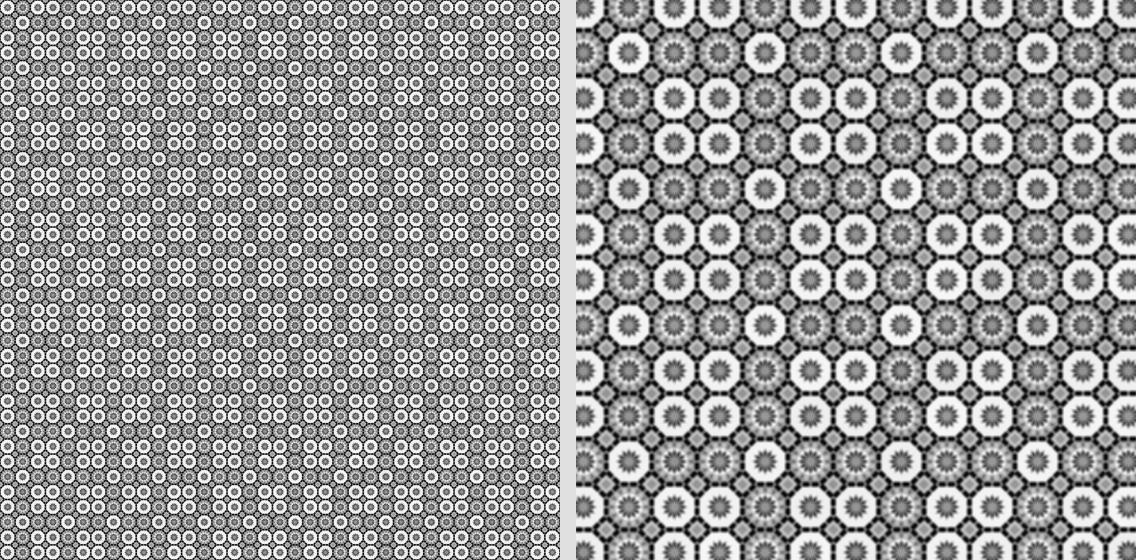
Left: the whole. Right: its middle third, enlarged.
A three.js fragment shader for this pattern:

```glsl
#define CELLS 37.0
#define SOFT 0.00195
#define PETALS 12.0
#define WEAR 0.03
#define WHITE 0.95
#define LIGHT 0.76
#define GREY 0.58
#define DARK 0.22
#define BLACK 0.03

varying vec2 vUv;

const float TAU = 6.2831853;
const int TAPS = 4;

float hash(vec2 p) {
  return fract(sin(dot(p, vec2(12.9898, 78.233))) * 43758.5453);
}

// Coverage of a signed distance, in cell units
float cover(float d) {
  float edge = 0.25 * SOFT * CELLS;
  return 1.0 - smoothstep(-edge, edge, d);
}

// Fold the plane into one of n equal sectors, centred on the x axis
vec2 foldSector(vec2 p, float n, float turn) {
  float sector = TAU / n;
  float a = mod(atan(p.y, p.x) + turn * sector + 0.5 * sector, sector) - 0.5 * sector;
  return length(p) * vec2(cos(a), sin(a));
}

// Pointed petal between two radii
float kite(vec2 q, float inner, float shoulder, float outer, float halfWidth) {
  float rise = (q.x - inner) / (shoulder - inner);
  float fall = (outer - q.x) / (outer - shoulder);
  return abs(q.y) - halfWidth * min(rise, fall);
}

float roundedBox(vec2 p, vec2 size, float radius) {
  vec2 d = abs(p) - size + radius;
  return length(max(d, 0.0)) + min(max(d.x, d.y), 0.0) - radius;
}

// Every third row and column swaps plain rosettes for patterned ones
float isPlain(vec2 id) {
  float column = step(abs(mod(id.x, 3.0) - 1.0), 0.5);
  float row = step(abs(mod(id.y, 3.0) - 2.0), 0.5);
  return 1.0 - abs(column - row);
}

float rosette(vec2 uv) {
  vec2 id = floor(uv * CELLS);
  vec2 p = fract(uv * CELLS) - 0.5;
  float r = length(p);
  float plain = isPlain(id);
  vec2 side = foldSector(p, 8.0, 0.0);
  vec2 petal = foldSector(p, PETALS, 0.0);
  vec2 gap = foldSector(p, PETALS, 0.5);

  // Corner diamonds and the ground between the rosettes
  vec2 corner = 0.5 - abs(p);
  float diamond = corner.x + corner.y;
  float tone = mix(GREY, LIGHT, cover(abs(diamond - 0.16) - 0.045));

  // Broad ring, white or filled with grey kites
  float ring = mix(GREY + 0.04, WHITE, plain);
  tone = mix(tone, ring, cover(side.x - 0.445));
  float outerKite = cover(kite(gap, 0.28, 0.36, 0.44, 0.055));
  tone = mix(tone, LIGHT, outerKite * (1.0 - plain));
  float innerKite = cover(kite(petal, 0.31, 0.38, 0.45, 0.035));
  tone = mix(tone, 0.5 * (GREY + DARK), innerKite * (1.0 - plain));

  // Inner flower
  tone = mix(tone, WHITE, cover(r - 0.30));
  tone = mix(tone, LIGHT, cover(r - 0.23));
  tone = mix(tone, DARK, cover(kite(petal, 0.06, 0.18, 0.28, 0.039)));
  tone = mix(tone, GREY, cover(r - 0.06));

  // Black beads, two on each side of the octagon
  vec2 bead = vec2(side.x - 0.5, abs(side.y) - 0.1);
  tone = mix(tone, BLACK, cover(roundedBox(bead, vec2(0.052, 0.078), 0.035)));

  return tone + WEAR * (hash(id) - 0.5);
}

void main() {
  // Average a small grid of taps to keep the fine work smooth
  float sum = 0.0;
  for (int i = 0; i < TAPS; i++) {
    for (int j = 0; j < TAPS; j++) {
      vec2 offset = (vec2(float(i), float(j)) + 0.5) / float(TAPS) - 0.5;
      sum += rosette(vUv + offset * SOFT);
    }
  }
  gl_FragColor = vec4(vec3(sum / float(TAPS * TAPS)), 1.0);
}
```
